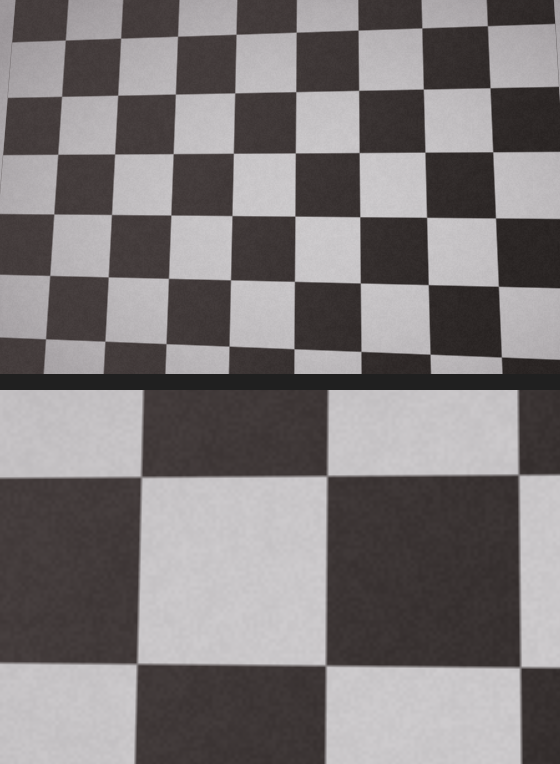
Top, the full canvas; bottom, a detail of the centre.
Reproduce this pattern procedurally as a Shadertoy shader.

```glsl
// Lengths are in canvas heights, measured from the top left corner
const vec2 BOARD_ORIGIN = vec2(0.7910, 0.4102);   // a grid crossing near the centre
const vec2 COLUMN_STEP = vec2(0.16816, -0.00098); // one square to the right
const vec2 ROW_STEP = vec2(-0.00117, 0.16641);    // one square down
const vec2 TILT = vec2(-0.0147, -0.0155);         // perspective per square
const vec2 ORIGIN_INDEX = vec2(5.0, 2.0);         // column and row of that crossing
const float COLUMNS = 9.0;
const float EDGE_SOFTNESS = 0.009;                // in squares

const vec3 PAPER_LIT = vec3(0.795, 0.785, 0.793);
const vec3 PAPER_SHADE = vec3(0.610, 0.590, 0.602);
const vec3 INK_LIT = vec3(0.268, 0.238, 0.237);
const vec3 INK_SHADE = vec3(0.165, 0.146, 0.142);
const vec2 LIGHT_CENTER = vec2(0.58, 0.57);       // fraction of the canvas
const float VIGNETTE = 1.82;

const float GRAIN_SCALE = 300.0;
const float MOTTLE_SCALE = 65.0;
const float GRAIN_AMOUNT = 0.028;
const float MOTTLE_AMOUNT = 0.014;

float hash(vec2 p) {
    vec3 q = fract(vec3(p.xyx) * 0.1031);
    q += dot(q, q.yzx + 33.33);
    return fract((q.x + q.y) * q.z);
}

float valueNoise(vec2 p) {
    vec2 cell = floor(p);
    vec2 f = fract(p);
    f = f * f * (3.0 - 2.0 * f);
    float top = mix(hash(cell), hash(cell + vec2(1.0, 0.0)), f.x);
    float bottom = mix(hash(cell + vec2(0.0, 1.0)), hash(cell + 1.0), f.x);
    return mix(top, bottom, f.y);
}

// Inverts the perspective projection: canvas position to column and row
vec2 boardCoord(vec2 p) {
    vec2 d = p - BOARD_ORIGIN;
    mat2 projection = mat2(COLUMN_STEP - TILT.x * d, ROW_STEP - TILT.y * d);
    return inverse(projection) * d + ORIGIN_INDEX;
}

// Signed distance to the nearest grid line, changing sign at every line
vec2 alternatingDistance(vec2 q) {
    return 0.5 - abs(mod(q + 0.5, 2.0) - 1.0);
}

float inkCoverage(vec2 q) {
    vec2 blur = max(vec2(EDGE_SOFTNESS), 0.75 * fwidth(q));
    vec2 side = clamp(alternatingDistance(q) / blur, -1.0, 1.0);
    float checker = 0.5 - 0.5 * side.x * side.y;
    // Blank margins beside the outer columns
    float inside = smoothstep(-blur.x, blur.x, q.x)
                 * smoothstep(-blur.x, blur.x, COLUMNS - q.x);
    return checker * inside;
}

void mainImage(out vec4 fragColor, in vec2 fragCoord) {
    vec2 uv = fragCoord / iResolution.xy;
    uv.y = 1.0 - uv.y;
    vec2 p = uv * iResolution.xy / iResolution.y;

    // Uneven light on paper and ink
    vec2 fromLight = uv - LIGHT_CENTER;
    float falloff = min(VIGNETTE * dot(fromLight, fromLight), 1.0);
    vec3 paper = mix(PAPER_LIT, PAPER_SHADE, falloff);
    float inkFade = smoothstep(0.28, 0.96, dot(uv, vec2(0.8, 0.2)));
    vec3 ink = mix(INK_LIT, INK_SHADE, inkFade);

    vec3 color = mix(paper, ink, inkCoverage(boardCoord(p)));

    // Paper texture
    float grain = valueNoise(p * GRAIN_SCALE) - 0.5;
    float mottle = valueNoise(p * MOTTLE_SCALE) - 0.5;
    color += GRAIN_AMOUNT * grain + MOTTLE_AMOUNT * mottle;

    fragColor = vec4(clamp(color, 0.0, 1.0), 1.0);
}
```
